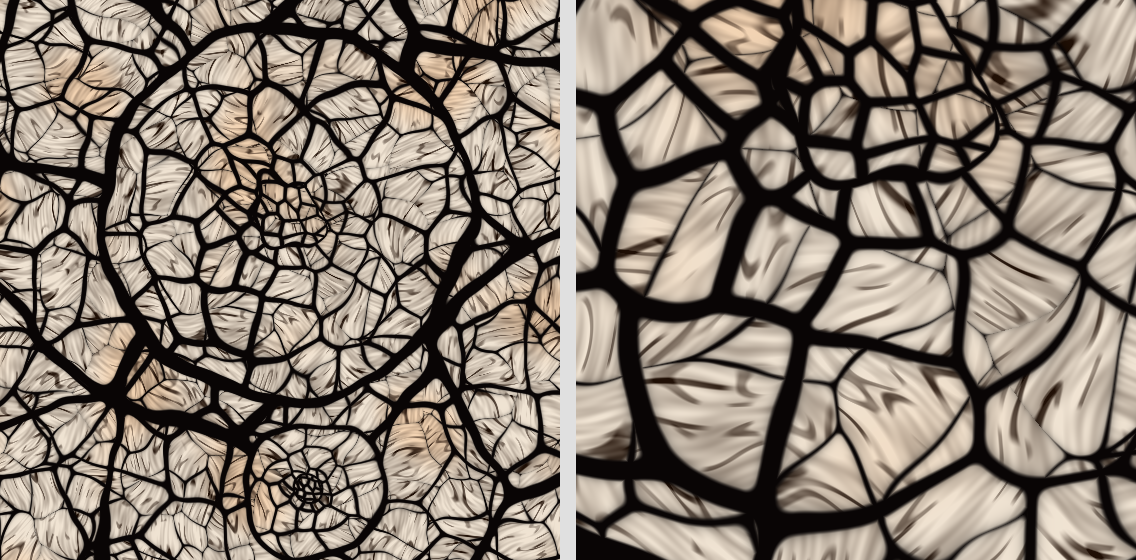
Left, the full canvas; right, a detail of the centre.
This texture is drawn by a Shadertoy shader. Its source:

```glsl
const float TAU = 6.2831853;
const float NO_WRAP = 1000.0;
const vec3 CRACK = vec3(0.035, 0.02, 0.02);
const vec3 WOOD_DARK = vec3(0.42, 0.36, 0.31);
const vec3 WOOD_LIGHT = vec3(0.91, 0.86, 0.795);
const vec3 WARM_TINT = vec3(1.02, 0.90, 0.78);

vec2 hash2(vec2 c) {
    vec3 h = fract(c.xyx * vec3(0.1031, 0.1030, 0.0973));
    h += dot(h, h.yzx + 33.33);
    return fract((h.xx + h.yz) * h.zy);
}

float cornerDot(vec2 cell, vec2 offset) {
    float a = TAU * hash2(cell).x;
    return dot(vec2(cos(a), sin(a)), offset);
}

float gradientNoise(vec2 p) {
    vec2 i = floor(p), f = fract(p);
    vec2 u = f * f * f * (f * (f * 6.0 - 15.0) + 10.0);
    vec2 e = vec2(1.0, 0.0);
    return mix(mix(cornerDot(i, f), cornerDot(i + e, f - e), u.x),
               mix(cornerDot(i + e.yx, f - e.yx), cornerDot(i + 1.0, f - 1.0), u.x), u.y);
}

vec2 noise2(vec2 p) {
    return vec2(gradientNoise(p), gradientNoise(p + 41.7));
}

float smoothMin(float a, float b, float k) {
    float h = max(k - abs(a - b), 0.0) / k;
    return min(a, b) - 0.25 * h * h * k;
}

vec2 wrapCell(vec2 c, float period) {
    return vec2(mod(c.x, period), c.y);
}

// Distance to the rounded cell border in x, cell id in yz
vec3 voronoi(vec2 p, float period, float jitter) {
    vec2 base = floor(p), f = fract(p), nearCell = vec2(0.0), nearest = vec2(0.0);
    float best = 8.0, edge = 8.0;
    for (int y = -1; y <= 1; y++)
    for (int x = -1; x <= 1; x++) {
        vec2 g = vec2(x, y);
        vec2 d = g + 0.5 + jitter * (hash2(wrapCell(base + g, period)) - 0.5) - f;
        if (dot(d, d) < best) { best = dot(d, d); nearest = d; nearCell = g; }
    }
    for (int y = -2; y <= 2; y++)
    for (int x = -2; x <= 2; x++) {
        vec2 g = nearCell + vec2(x, y);
        vec2 d = g + 0.5 + jitter * (hash2(wrapCell(base + g, period)) - 0.5) - f;
        if (x != 0 || y != 0)
            edge = smoothMin(edge, dot(0.5 * (nearest + d), normalize(d - nearest)), 0.06);
    }
    return vec3(edge, wrapCell(base + nearCell, period));
}

// Web of spokes and arcs around a pebbled core, plain cells outside; x is in canvas units
vec3 webCells(vec2 p, vec2 offset, float radius, float spokes) {
    float r = length(offset), scale = 7.5;
    float core = 0.2 * radius * (1.0 + 0.6 * gradientNoise(p * 15.0));
    vec2 q = p * scale + 50.0;
    float period = NO_WRAP;
    if (r < core) {
        scale = 9.5 / radius;
        q = offset * scale + 20.3;
    } else if (r < radius) {
        scale = spokes / (TAU * r);
        q = spokes / TAU * vec2(atan(offset.y, offset.x) + 0.5 * TAU, log(r));
        period = spokes;
    }
    vec3 cell = voronoi(q, period, 0.85);
    cell.x /= scale;
    if (r < radius) cell.x = min(cell.x, abs(r - core));
    return cell;
}

// Thin dark strokes where a stretched noise crosses zero
float strokes(vec2 g, float thickness) {
    return 1.0 - smoothstep(0.3 * thickness, thickness, abs(gradientNoise(g)));
}

// Curved wood grain running along a given angle
vec3 woodGrain(vec2 p, float angle, vec2 seed) {
    vec2 dir = vec2(cos(angle), sin(angle));
    vec2 q = p + 0.026 * noise2(p * 11.0 + seed);
    vec2 g = vec2(dot(q, dir), dot(q, vec2(-dir.y, dir.x)));
    float tone = 0.86 + 0.4 * gradientNoise(g * vec2(10.0, 75.0) + seed)
               + 0.5 * gradientNoise(g * vec2(26.0, 190.0) + seed)
               + 0.25 * gradientNoise(p * 9.0);
    float mask = smoothstep(-0.05, 0.15, gradientNoise(p * 17.0 + seed));
    float fineMask = smoothstep(-0.05, 0.15, gradientNoise(p * 31.0 + seed + 4.0));
    tone -= 1.1 * mask * strokes(g * vec2(7.0, 32.0) + seed + 9.0, 0.06);
    tone -= 0.7 * fineMask * strokes(g * vec2(14.0, 60.0) + seed + 17.0, 0.09);
    float warm = smoothstep(0.0, 0.45, gradientNoise(p * 5.0 + 7.3));
    vec3 wood = mix(WOOD_DARK, WOOD_LIGHT, clamp(tone, -0.6, 1.06));
    return wood * mix(vec3(1.0), WARM_TINT, 0.7 * warm);
}

void mainImage(out vec4 fragColor, in vec2 fragCoord) {
    vec2 uv = fragCoord / iResolution.y;
    vec2 p = uv + 0.032 * noise2(uv * 5.0) + 0.009 * noise2(uv * 17.0);

    // Large web and small web
    vec2 toLarge = p - vec2(0.51, 0.62), toSmall = p - vec2(0.56, 0.13);
    float largeRadius = 0.33, smallRadius = 0.125;
    bool inSmall = length(toSmall) < smallRadius;
    vec2 offset = inSmall ? toSmall : toLarge;
    float r = length(offset);
    bool outside = !inSmall && r > largeRadius;
    vec3 cell = webCells(p, offset, inSmall ? smallRadius : largeRadius, inSmall ? 10.0 : 14.0);

    // Cracks from widest to finest, as signed distance to their sides
    float vary = gradientNoise(uv * 4.0 + 3.0);
    float gap = cell.x - (0.0042 + 0.004 * vary) * (inSmall ? 0.55 : 1.0);
    float ring = abs(length(toLarge) - largeRadius) - 0.0095 - 0.008 * vary;
    float smallRing = abs(length(toSmall) - smallRadius) - 0.005 - 0.004 * vary;
    gap = smoothMin(gap, min(ring, smallRing), 0.006);
    if (outside) {
        float bold = voronoi(p * 3.3 + 60.4, NO_WRAP, 0.9).x / 3.3;
        gap = smoothMin(gap, bold - 0.009 - 0.008 * vary, 0.006);
    }
    vec3 shard = voronoi((p + 0.025 * noise2(p * 12.0)) * 13.0 + 80.0, NO_WRAP, 0.95);
    float fineMask = outside ? 1.0 : smoothstep(0.08, 0.2, r);
    float fineWidth = fineMask * (0.0012 + 0.006 * gradientNoise(uv * 9.0 + 15.0));
    gap = min(gap, shard.x / 13.0 - min(fineWidth, 0.0028));

    // Wood pieces with darkened rims
    float angle = TAU * hash2(cell.yz + 5.0).x + 1.6 * hash2(shard.yz).y;
    vec3 color = woodGrain(uv, angle, 30.0 * hash2(cell.yz));
    color *= 1.0 - 0.35 * exp(-max(gap, 0.0) / 0.0022);
    float softness = max(0.0013, 0.7 / iResolution.y);
    color = mix(CRACK, color, smoothstep(-softness, softness, gap));
    fragColor = vec4(clamp(color, 0.0, 1.0), 1.0);
}
```
